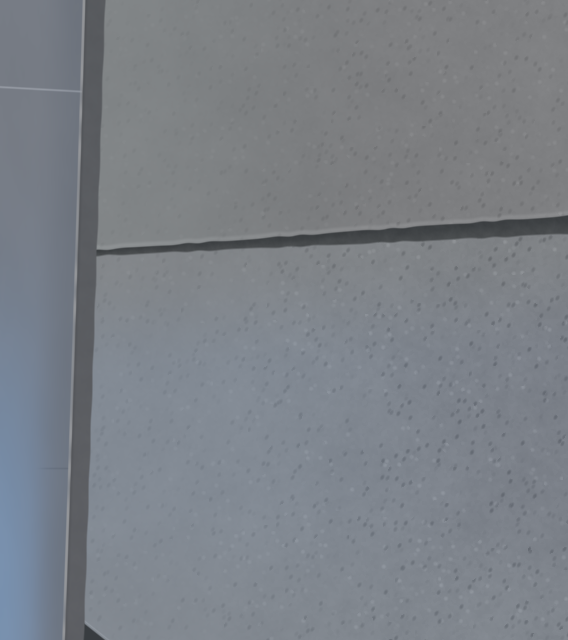
This texture is drawn by a WebGL 2 fragment shader. Its source:

```glsl
#version 300 es
precision highp float;
uniform vec2 u_resolution;
out vec4 fragColor;

vec2 hash2(vec2 p) {
  vec3 q = fract(p.xyx * vec3(0.1031, 0.1030, 0.0973));
  q += dot(q, q.yzx + 33.33);
  return fract((q.xx + q.yz) * q.zy);
}

// Cellular noise: x = nearest distance, y = random value of that cell
vec2 cells(vec2 p) {
  vec2 base = floor(p), best = vec2(9.0, 0.0);
  for (int j = -1; j <= 1; j++)
    for (int i = -1; i <= 1; i++) {
      vec2 id = base + vec2(i, j);
      vec2 rnd = hash2(id + 60.0);
      float d = length(id + rnd - p);
      if (d < best.x) best = vec2(d, fract(rnd.x * 7.3 + rnd.y * 3.7));
    }
  return best;
}

// Layered sines for soft mottling
float mottle(vec2 p) {
  float sum = 0.0, amp = 0.5;
  for (int i = 0; i < 5; i++) {
    sum += amp * sin(p.x + 1.7 * sin(p.y * 0.8)) * sin(p.y + 1.3 * sin(p.x * 0.7));
    p = mat2(1.5, 1.1, -1.1, 1.5) * p + 2.3;
    amp *= 0.62;
  }
  return sum;
}

// Sparse soft flecks, each with its own strength
float flecks(vec2 p, float density) {
  vec2 c = cells(p);
  return smoothstep(0.48, 0.08, c.x) * smoothstep(1.0 - density, 1.0, c.y);
}

float line(float d, float halfWidth, float soft) {
  return 1.0 - smoothstep(halfWidth - soft, halfWidth + soft, abs(d));
}

void main() {
  vec2 uv = gl_FragCoord.xy / u_resolution;
  vec2 p = vec2(uv.x * u_resolution.x / u_resolution.y, uv.y);
  float soft = max(0.0016, 0.8 / u_resolution.y);
  float wobble = 0.0008 * sin(p.x * 95.0 + 2.0 * sin(p.x * 41.0));

  // Joint edges
  float stripLeft = 0.113 + 0.036 * uv.y + 0.004 * uv.y * (1.0 - uv.y);
  float stripRight = 0.147 + 0.038 * uv.y + 0.0006 * sin(uv.y * 70.0);
  float gapTop = mix(0.609, 0.663, (uv.x - 0.171) / 0.829) + wobble;
  float gapBottom = mix(0.600, 0.634, (uv.x - 0.171) / 0.829) - wobble;
  float aboveGap = smoothstep(-soft, soft, uv.y - 0.5 * (gapTop + gapBottom));

  // Upper and lower slabs
  vec3 upper = mix(vec3(0.505, 0.520, 0.528), vec3(0.498, 0.502, 0.510), smoothstep(0.2, 0.75, uv.x));
  upper -= 0.016 * exp(-dot((uv - vec2(0.55, 0.78)) * 4.0, (uv - vec2(0.55, 0.78)) * 4.0));
  vec3 lower = mix(vec3(0.510, 0.541, 0.580), vec3(0.482, 0.502, 0.535), smoothstep(0.4, 1.0, uv.x));
  lower = mix(lower, vec3(0.505, 0.516, 0.526), smoothstep(0.20, 0.0, gapBottom - uv.y) * 0.85);
  lower = mix(lower, vec3(0.512, 0.535, 0.562), smoothstep(0.25, 0.0, uv.y) * 0.7);
  vec3 color = mix(lower, upper, aboveGap);

  // Stone grain, stronger to the right and on the lower slab
  float rough = mix(0.35, 1.0, smoothstep(0.2, 0.85, uv.x)) * mix(1.0, 0.6, aboveGap);
  vec2 slanted = mat2(0.85, 0.5, -0.5, 0.85) * p;
  color += 0.010 * mottle(p * 17.0) + 0.011 * rough * mottle(p * 85.0);
  color -= 0.085 * rough * flecks(slanted * vec2(115.0, 75.0), 0.30);
  color += 0.055 * rough * flecks(slanted.yx * 95.0 + 17.0, 0.16);
  color += 0.012 * rough * (cells(p * 170.0).y - 0.5);

  // Horizontal gap with a lit upper lip
  float lip = uv.y - gapTop - 0.004;
  color += 0.045 * line(lip, 0.003, 0.003);
  float gap = smoothstep(-soft, soft, gapTop - uv.y) * smoothstep(-soft, soft * 1.6, uv.y - gapBottom);
  vec3 gapColor = mix(vec3(0.235, 0.248, 0.258), vec3(0.285, 0.297, 0.305),
                      smoothstep(gapTop, gapBottom, uv.y));
  gapColor += 0.018 * mottle(p * 120.0);
  color = mix(color, gapColor, gap);

  // Broken corner at the foot of the lower slab
  float corner = 0.027 - 0.70 * (uv.x - 0.147) - uv.y;
  color = mix(color, vec3(0.22, 0.235, 0.25), smoothstep(-soft, soft * 1.5, corner));
  color += 0.06 * line(corner + 0.004, 0.001, 0.002);

  // Vertical strip
  vec3 strip = mix(vec3(0.365, 0.372, 0.390), vec3(0.345, 0.355, 0.370), uv.y);
  strip += 0.008 * mottle(p * 65.0);
  strip -= 0.035 * smoothstep(0.008, 0.0, uv.x - stripLeft);
  color = mix(strip, color, smoothstep(-soft, soft * 1.5, uv.x - stripRight));

  // Smooth left panel with a blue sheen toward the lower left
  float across = uv.x / stripLeft;
  vec3 panel = mix(vec3(0.455, 0.510, 0.590), vec3(0.465, 0.485, 0.520), smoothstep(0.1, 0.85, uv.y));
  float sheen = smoothstep(0.65, 0.05, uv.y) * smoothstep(0.85, 0.0, across);
  panel = mix(panel, vec3(0.475, 0.580, 0.705), 0.8 * sheen);
  panel = mix(panel, vec3(0.415, 0.440, 0.480), 0.75 * smoothstep(0.4, 1.0, across));
  panel += 0.007 * mottle(p * vec2(30.0, 12.0));
  panel += 0.12 * line(uv.y - 0.864 + 0.05 * uv.x, 0.0014, soft);
  panel -= 0.035 * line(uv.y - 0.268, 0.0012, soft) * smoothstep(0.06, 0.09, uv.x);
  color = mix(panel, color, smoothstep(-soft, soft, uv.x - stripLeft));

  // Pale bevel between panel and strip
  float bevel = line(uv.x - stripLeft + 0.001, 0.0024, soft);
  color = mix(color, vec3(0.60, 0.605, 0.615), bevel * (0.70 + 0.18 * sin(uv.y * 55.0 + 3.0 * sin(uv.y * 23.0))));

  fragColor = vec4(clamp(color, 0.0, 1.0), 1.0);
}
```
